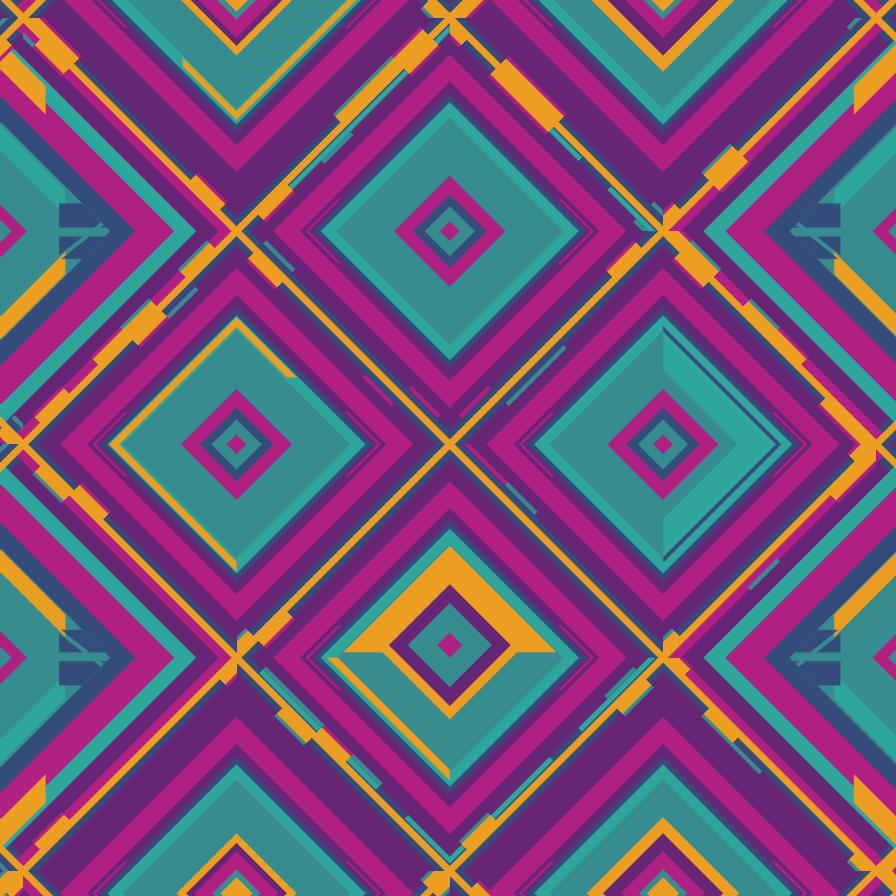
This pattern is drawn by a WebGL 2 fragment shader. Its source:

```glsl
#version 300 es
precision highp float;

uniform vec2 u_resolution;
out vec4 fragColor;

const vec3 PURPLE = vec3(0.40, 0.15, 0.46);
const vec3 INDIGO = vec3(0.20, 0.30, 0.48);
const vec3 TEAL = vec3(0.21, 0.55, 0.56);
const vec3 MINT = vec3(0.18, 0.65, 0.61);
const vec3 MAGENTA = vec3(0.69, 0.12, 0.51);
const vec3 ORANGE = vec3(0.92, 0.62, 0.13);

float hash(vec3 p) {
    return fract(sin(dot(p, vec3(12.99, 78.23, 37.72))) * 4375.85);
}

// Antialiased coverage where x is positive
float cover(float x) {
    float soft = 1.0 / min(u_resolution.x, u_resolution.y);
    return smoothstep(-soft, soft, x);
}

float span(float x, float low, float high) {
    return cover(x - low) * cover(high - x);
}

void paint(inout vec3 color, vec3 ink, float mask) {
    color = mix(color, ink, mask);
}

float diamond(vec2 p) {
    return abs(p.x) + abs(p.y);
}

// Nested rings around a small centre
void core(inout vec3 color, float d, vec3 outer, vec3 inner, vec3 dot, vec4 radii) {
    paint(color, outer, cover(radii.x - d));
    paint(color, inner, cover(radii.y - d));
    paint(color, TEAL, cover(radii.z - d));
    paint(color, dot, cover(radii.w - d));
}

// Cells at the left and right borders; p.x and p.y point inward
void sideCell(inout vec3 color, vec2 p, float d) {
    paint(color, MAGENTA, span(d, 0.243, 0.262));
    paint(color, MINT, span(d, 0.193, 0.218));
    paint(color, MAGENTA, span(d, 0.150, 0.193));
    paint(color, INDIGO, span(d, 0.122, 0.150));
    paint(color, TEAL, cover(0.122 - d));
    paint(color, MINT, span(d, 0.090, 0.118) * cover(-p.y) * cover(0.072 - p.x));
    paint(color, ORANGE, span(d, 0.095, 0.120) * cover(p.y) * cover(0.072 - p.x));
    paint(color, ORANGE, span(d, 0.180, 0.212) * cover(-p.y) * cover(0.050 - p.x));
    // Slotted wedge
    float wedge = span(p.x, 0.065, 0.122) * cover(0.031 - abs(p.y)) * cover(0.122 - d);
    float slots = max(span(p.y, -0.004, 0.006), span(p.y + p.x * 0.8, 0.079, 0.085));
    paint(color, INDIGO, wedge * (1.0 - slots));
    core(color, d, MAGENTA, TEAL, TEAL, vec4(0.029, 0.012, 0.0, -0.1));
}

void innerCell(inout vec3 color, vec2 p, float d, vec2 id) {
    paint(color, MAGENTA, span(d, 0.167, 0.197));
    paint(color, MAGENTA, span(d, 0.157, 0.161) * cover(0.036 - abs(p.y)));
    paint(color, INDIGO, smoothstep(0.157, 0.147, d));
    paint(color, MINT, cover(0.144 - d));
    paint(color, TEAL, cover(0.127 - d));

    if (abs(id.y) == 2.0) {
        // Orange-ringed cells at top and bottom
        float thin = id.x < 0.0 ? 0.018 : 0.0;
        paint(color, ORANGE, span(d, 0.129, 0.139) * cover(id.y) * cover(-id.x) * cover(p.x + 0.06));
        core(color, d, ORANGE, PURPLE, MAGENTA, vec4(0.085 - thin, 0.067 - thin * 0.6, 0.0, 0.047));
        paint(color, TEAL, cover(0.027 - d));
        paint(color, ORANGE, cover(0.018 - d));
    } else if (id.y == -1.0) {
        // Solid orange roof
        vec2 q = p - vec2(0.0, 0.014);
        float r = diamond(q);
        paint(color, ORANGE, cover(0.119 - diamond(p - vec2(0.0, 0.006))) * cover(p.y - 0.006));
        paint(color, ORANGE, span(d, 0.125, 0.137) * cover(-p.x) * cover(-p.y));
        core(color, r, ORANGE, PURPLE, MAGENTA, vec4(0.083, 0.068, 0.047, 0.014));
    } else {
        if (id.x < 0.0) {
            float open = max(cover(-p.x), cover(p.y - 0.075));
            paint(color, ORANGE, span(d, 0.131, 0.142) * open);
        } else if (id.x > 0.0) {
            // Bright facet
            paint(color, MINT, span(d, 0.083, 0.127) * cover(p.x));
            paint(color, INDIGO, span(d, 0.126, 0.132) * cover(p.x));
        }
        core(color, d, MAGENTA, INDIGO, MAGENTA, vec4(0.062, 0.041, 0.028, 0.011));
    }
}

void main() {
    vec2 uv = gl_FragCoord.xy / u_resolution;

    // Diagonal lattice of diamond cells
    vec2 g = (uv - vec2(0.502, 0.504)) / 0.238;
    vec2 diagonal = vec2(g.x + g.y, g.x - g.y);
    vec2 odd = 2.0 * floor(diagonal * 0.5) + 1.0;
    vec2 id = vec2(odd.x + odd.y, odd.x - odd.y) * 0.5;
    vec2 local = (g - id) * 0.238;
    float rim = 0.238 - diamond(local);

    // Border cells are centred on the canvas edge
    vec2 p = local - 0.025 * sign(id) * step(abs(abs(id) - 2.0), vec2(0.1));
    float d = diamond(p);

    vec3 color = mix(INDIGO, PURPLE, smoothstep(0.010, 0.020, rim));
    if (abs(id.x) == 2.0) sideCell(color, p * -sign(id), d);
    else innerCell(color, p, d, id);

    // Broken dashes and stepped rails along the rims
    float along = abs(local.x) - abs(local.y);
    float quadrant = step(0.0, local.x) + 2.0 * step(0.0, local.y);
    float chance = hash(vec3(id, quadrant + 5.0 * floor(along / 0.065)));
    float outward = step(0.34, diamond(uv - 0.5));
    paint(color, mix(TEAL, MAGENTA, step(0.87, chance)), span(rim, 0.016, 0.023) * step(0.74, chance));
    float crown = step(abs(id.x), 0.5) * cover(local.y * id.y);
    paint(color, MINT, span(rim, 0.008, 0.016) * crown * step(0.3, chance));
    float width = 0.0055 + outward * 0.012 * step(0.8, chance);
    paint(color, ORANGE, cover(width - rim));
    fragColor = vec4(color, 1.0);
}
```
